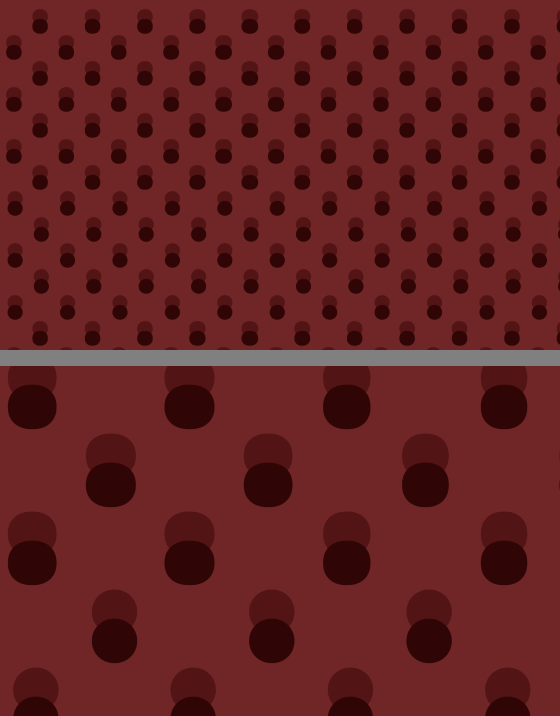
Top: the whole. Bottom: its middle third, enlarged.
Reproduce this pattern procedurally as a WebGL 1 fragment shader.

```glsl
precision highp float;
// Staggered rows of dark dots, each with a paler dot half hidden above it.
// Each pixel finds its row and column, then measures two rounded discs.
// Lengths are in canvas heights; a band of rows is shifted and rounder.

#define PITCH vec2(0.1498, 0.07428)
#define FIRST_DOT vec2(0.1146, 0.0752)
#define DOT_RADIUS vec2(0.0221, 0.0212)
#define GHOST_RISE 0.0277
#define BAND_SHIFT 0.0035
#define BAND_ROWS vec2(6.5, 11.5)
#define WIDE_CENTER 0.677
#define WIDE_GAIN 0.0018
#define GROUND_COLOR vec3(0.44, 0.15, 0.15)
#define GHOST_COLOR vec3(0.32, 0.08, 0.08)
#define DOT_COLOR vec3(0.19, 0.02, 0.02)

uniform vec2 u_resolution;

// Approximate distance to a superellipse; power 2 is a plain ellipse.
float roundedDisc(vec2 p, vec2 radius, float power) {
  vec2 q = pow(abs(p) / radius + 1e-5, vec2(power));
  return (pow(q.x + q.y, 1.0 / power) - 1.0) * radius.y;
}

float coverage(float dist) {
  float halfPixel = 0.65 / u_resolution.y;
  return 1.0 - smoothstep(-halfPixel, halfPixel, dist);
}

void main() {
  // Measure downward from the top left corner.
  vec2 uv = gl_FragCoord.xy / u_resolution.y;
  uv.y = 1.0 - uv.y;

  // One dot pair fits wholly inside each row interval.
  float reach = GHOST_RISE + DOT_RADIUS.y + 0.002;
  float row = floor((uv.y - FIRST_DOT.y + reach) / PITCH.y);
  float inBand = step(BAND_ROWS.x, row) * step(row, BAND_ROWS.y);

  // Odd rows move left by half a column.
  float startX = FIRST_DOT.x - 0.5 * PITCH.x * mod(row, 2.0) + BAND_SHIFT * inBand;
  float column = floor((uv.x - startX) / PITCH.x + 0.5);
  vec2 center = vec2(startX + column * PITCH.x, FIRST_DOT.y + row * PITCH.y);
  vec2 p = uv - center;

  // Dots outside the band are squarer and widen near the middle columns.
  float wideness = (center.x - WIDE_CENTER) / 0.16;
  vec2 radius = DOT_RADIUS;
  radius.x += WIDE_GAIN * exp(-wideness * wideness) * (1.0 - inBand);
  radius.x -= 0.0005 * inBand;
  float power = mix(2.25, 2.05, inBand);

  // Paint the pale dot first, then the dark one; the top margin stays bare.
  float visible = step(-0.5, row);
  float ghost = coverage(roundedDisc(p + vec2(0.0, GHOST_RISE), radius, power));
  float dot_ = coverage(roundedDisc(p, radius, power));
  vec3 color = mix(GROUND_COLOR, GHOST_COLOR, ghost * visible);
  color = mix(color, DOT_COLOR, dot_ * visible);
  gl_FragColor = vec4(color, 1.0);
}
```
